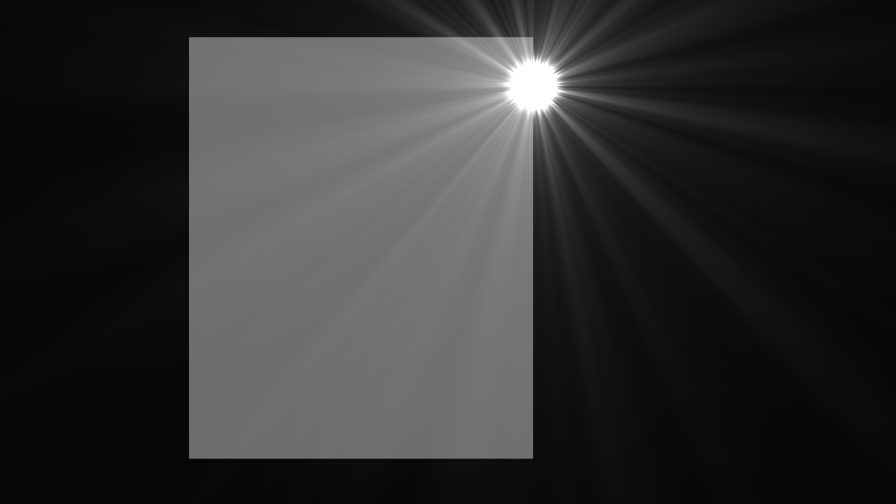
Give the GLSL for this background, as a Shadertoy shader.

```glsl
const float RAY_ANGLES[14] = float[14](
    -2.25, -1.72, -1.36, -0.78, -0.17, 0.39, 0.76,
    1.17, 1.75, 2.18, 2.60, 3.13, -2.88, -2.62);

vec2 hashGradient(vec2 cell) {
    float angle = 6.2832 * fract(sin(dot(cell, vec2(127.1, 311.7))) * 43758.5);
    return vec2(cos(angle), sin(angle));
}

float gradientNoise(vec2 p) {
    vec2 i = floor(p), f = p - i;
    vec2 u = f * f * f * (f * (f * 6.0 - 15.0) + 10.0);
    vec2 e = vec2(0.0, 1.0);
    float low = mix(dot(hashGradient(i), f),
                    dot(hashGradient(i + e.yx), f - e.yx), u.x);
    float high = mix(dot(hashGradient(i + e.xy), f - e.xy),
                     dot(hashGradient(i + e.yy), f - e.yy), u.x);
    return mix(low, high, u.y);
}

// Broad beams with finer streaks between them
float rayStrength(vec2 direction) {
    float beams = 0.0;
    for (int i = 0; i < 14; i++) {
        vec2 axis = vec2(cos(RAY_ANGLES[i]), sin(RAY_ANGLES[i]));
        float width = 0.05 + 0.03 * fract(float(i) * 0.618);
        float offset = length(direction - axis) / width;
        beams += exp(-offset * offset);
    }
    float streaks = gradientNoise(direction * 7.0 + 3.7)
                  + 0.6 * gradientNoise(direction * 19.0 + 8.3);
    return max(0.78 + 0.38 * beams + 0.45 * streaks, 0.2);
}

float boxDistance(vec2 p, vec2 halfSize) {
    vec2 q = abs(p) - halfSize;
    return length(max(q, 0.0)) + min(max(q.x, q.y), 0.0);
}

void mainImage(out vec4 fragColor, in vec2 fragCoord) {
    vec2 p = fragCoord / iResolution.y;
    p.x += 0.5 * (16.0 / 9.0 - iResolution.x / iResolution.y);
    float pixel = 1.0 / iResolution.y;

    // Light falloff, shaped by the rays
    vec2 toLight = p - vec2(1.058, 0.829);
    float d = length(toLight);
    vec2 direction = toLight / max(d, 0.0001);
    float glow = 0.034 / (d + 0.004) * rayStrength(direction);
    glow *= mix(1.0, 0.75, smoothstep(0.5, 1.1, d));

    // White core with a spiky rim
    float spikes = gradientNoise(direction * 14.0 + 21.3);
    float core = 1.3 * exp(-pow(d / (0.048 + 0.014 * spikes), 4.0));

    // Translucent panel beneath the light
    float edge = boxDistance(p - vec2(0.7165, 0.508), vec2(0.3415, 0.418));
    float panel = 0.41 * (1.0 - smoothstep(-0.5 * pixel, 0.5 * pixel, edge));

    float light = min(0.008 + glow + core, 1.0);
    fragColor = vec4(vec3(mix(light, 1.0, panel)), 1.0);
}
```
